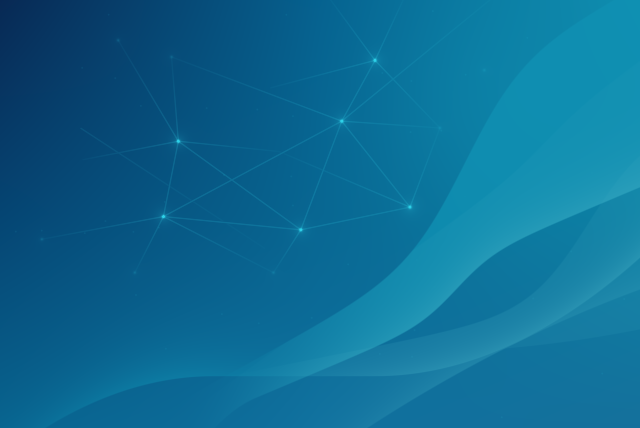
Write a Shadertoy shader that draws this background.

```glsl
// Deep blue to teal backdrop with a faint network of glowing nodes and translucent
// ribbons sweeping up to the right. Ribbon edges are height curves y(x) built from
// tanh steps and parabolas; each ribbon is brightest just above its lower edge.

const float ASPECT = 1.5;
const vec3 TEAL = vec3(0.06, 0.565, 0.70);
const vec3 PALE = vec3(0.25, 0.67, 0.76);
const vec3 CYAN = vec3(0.18, 0.82, 0.91);
const vec2 LIGHT_CENTRE = vec2(1.18, 0.76);
const float LIGHT_STRENGTH = 0.40;
const float LINK_STRENGTH = 0.17;
const float LINK_WIDTH = 0.0006;
const float FAINT_NODE = 0.13;
const float DUST_CELLS = 14.0;
const float DUST_STRENGTH = 0.08;

// Nodes: bright hubs first, then faint nodes, then bare line ends.
const int HUBS = 6;
const int GLOWING = 13;
const int NODES = 19;
const vec2 NODE[NODES] = vec2[NODES](
    vec2(.418, .670), vec2(.383, .494), vec2(.705, .463), vec2(.801, .717),
    vec2(.879, .859), vec2(.961, .516), vec2(.402, .867), vec2(.277, .906),
    vec2(1.031, .701), vec2(.641, .363), vec2(.316, .363), vec2(.098, .441),
    vec2(1.135, .836), vec2(1.148, 1.0), vec2(.775, 1.0), vec2(.945, 1.0),
    vec2(.195, .627), vec2(.635, .795), vec2(.654, .646));
// One bit per node that a hub is linked to.
const int LINKS[HUBS] = int[HUBS](0x500C6, 0xE0C, 0x228, 0x2170, 0x2C100, 0x40100);

float hash(vec2 p) {
    p = fract(p * vec2(0.1031, 0.1137));
    p += dot(p, p.yx + 33.33);
    return fract((p.x + p.y) * p.x * 91.7);
}

// Three colours blended along t.
vec3 blend(vec3 a, vec3 b, vec3 c, float t) {
    return t < 0.5 ? mix(a, b, t * 2.0) : mix(b, c, t * 2.0 - 1.0);
}

// Three rows of colour and a soft light behind the main ribbon.
vec3 backdrop(vec2 uv, vec2 p) {
    vec3 low = blend(vec3(.03, .39, .56), vec3(.06, .44, .62), vec3(.08, .44, .61), uv.x);
    vec3 mid = blend(vec3(.02, .27, .45), vec3(.03, .40, .57), vec3(.05, .50, .64), uv.x);
    vec3 top = blend(vec3(.03, .16, .33), vec3(.02, .38, .56), vec3(.06, .56, .69), uv.x);
    vec2 q = p - LIGHT_CENTRE;
    float light = LIGHT_STRENGTH * exp(-dot(q, q) / 0.09);
    return mix(blend(low, mid, top, uv.y), TEAL, light);
}

// A straight slope with one smooth step at the centre.
float stepCurve(float x, vec2 centre, float slope, float rise, float width) {
    float u = x - centre.x;
    return centre.y + slope * u + rise * tanh(u / width);
}

float above(float d) {
    return smoothstep(-0.7, 0.7, d / max(fwidth(d), 1e-5));
}

float band(float low, float high) {
    return above(low) * (1.0 - above(high));
}

float sheen(float d, float height) {
    return exp(-max(d, 0.0) / height);
}

float link(vec2 p, vec2 a, vec2 b, float endStrength, float px) {
    vec2 ab = b - a;
    float t = clamp(dot(p - a, ab) / dot(ab, ab), 0.0, 1.0);
    float d = length(p - a - ab * t);
    return (1.0 - smoothstep(LINK_WIDTH * 0.5, LINK_WIDTH + px, d)) * mix(1.0, endStrength, t);
}

float network(vec2 p, float px) {
    float lines = link(p, vec2(.19, .70), vec2(.62, .42), 0.2, px) * 0.6;
    for (int i = 0; i < HUBS; i++)
        for (int j = 0; j < NODES; j++)
            if (((LINKS[i] >> j) & 1) == 1)
                lines = max(lines, link(p, NODE[i], NODE[j], j < HUBS ? 0.9 : 0.2, px));
    float glow = 0.0;
    for (int i = 0; i < GLOWING; i++) {
        float d = length(p - NODE[i]);
        float power = i < HUBS ? 1.0 : FAINT_NODE;
        glow += power * (exp(-d * d / 1.3e-5) + 0.28 * exp(-d / 0.011));
    }
    return lines * LINK_STRENGTH + glow;
}

// Sparse tiny specks, one candidate in each grid cell.
float dust(vec2 p, float px) {
    vec2 cell = floor(p * DUST_CELLS);
    vec2 at = (cell + 0.2 + 0.6 * vec2(hash(cell + 7.0), hash(cell + 31.0))) / DUST_CELLS;
    return step(0.85, hash(cell)) * (1.0 - smoothstep(0.0005, 0.0012 + px, length(p - at)));
}

void mainImage(out vec4 fragColor, in vec2 fragCoord) {
    vec2 uv = fragCoord / iResolution.xy;
    vec2 p = uv * vec2(ASPECT, 1.0);
    float x = p.x, px = 1.0 / iResolution.y;

    // Signed heights over the ribbon edges.
    float lowBend = max(0.6 - x, 0.0), left = max(0.5 - x, 0.0), right = max(x - 0.88, 0.0);
    float u = x - 1.172;
    float crest = p.y - stepCurve(x, vec2(1.09, .62), .55, .19, .135);
    float fold = p.y - stepCurve(x, vec2(1.28, .67), .72, .03, .10);
    float keel = p.y - stepCurve(x, vec2(1.07, .325), .42, .057, .09) + 3.2 * lowBend * lowBend;
    float inner = p.y - stepCurve(x, vec2(1.38, .48), .20, .19, .14);
    float wave = p.y - (0.121 - 0.78 * left * left + 0.72 * right * right);
    float sweep = p.y - (0.18 + 0.51 * u - 0.22 * u * u);
    float floorEdge = p.y - (0.185 + 0.08 * u + 0.18 * u * u);

    // Backdrop and network.
    vec3 col = backdrop(uv, p);
    col = mix(col, CYAN, min(network(p, px) + DUST_STRENGTH * dust(p, px), 1.0));

    // Haze on the left, then ribbons from the largest to the lowest.
    float haze = above(wave) * smoothstep(-0.2, 0.4, x) * (1.0 - smoothstep(0.4, 0.9, x));
    col = mix(col, TEAL, 0.5 * haze * sheen(wave, 0.07));
    float body = band(keel, crest) * smoothstep(0.4, 1.08, x);
    col = mix(col, TEAL, 0.82 * body);
    col = mix(col, PALE, body * (1.0 - above(fold)) * (0.06 + 0.40 * sheen(keel, 0.075)));
    float fade = smoothstep(0.5, 1.1, x);
    col = mix(col, PALE, fade * band(wave, inner) * (0.12 + 0.40 * sheen(wave, 0.055)));
    col = mix(col, PALE, fade * band(sweep, wave) * (0.07 + 0.25 * sheen(sweep, 0.07)));
    col = mix(col, PALE, 0.12 * band(floorEdge, sweep));
    fragColor = vec4(col, 1.0);
}
```
